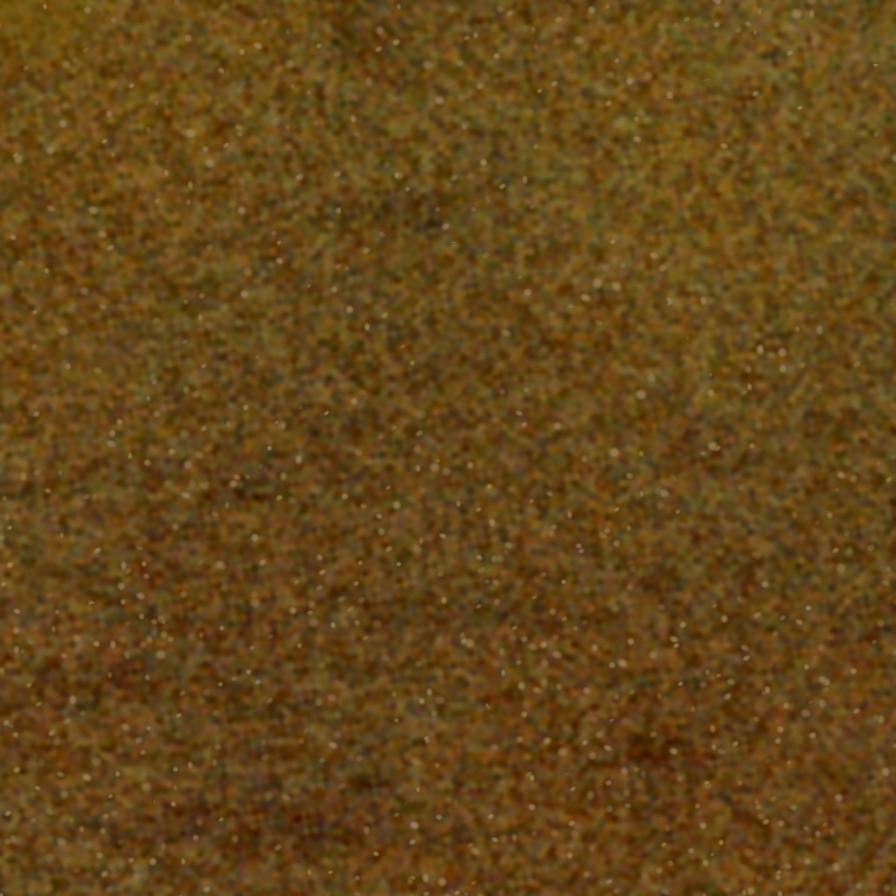
A Shadertoy shader for this texture:

```glsl
// Grainy golden-brown surface with soft mottling and scattered pale specks.

float hash(vec2 p) {
    return fract(sin(dot(p, vec2(127.1, 311.7))) * 43758.5453);
}

float noise(vec2 p) {
    vec2 i = floor(p), f = fract(p);
    f = f * f * (3.0 - 2.0 * f);
    return mix(mix(hash(i), hash(i + vec2(1, 0)), f.x),
               mix(hash(i + vec2(0, 1)), hash(i + vec2(1, 1)), f.x), f.y);
}

// Zero-centred sum of octaves
float fbm(vec2 p) {
    float sum = 0.0, amp = 0.5;
    for (int i = 0; i < 4; i++) {
        sum += amp * (noise(p) - 0.5);
        p = mat2(0.8, 0.6, -0.6, 0.8) * p * 2.0 + 17.3;
        amp *= 0.5;
    }
    return sum;
}

// Fine grain: two tilted lattices hide the grid
float grain(vec2 p) {
    vec2 q = mat2(0.82, 0.57, -0.57, 0.82) * p;
    return noise(p * vec2(112.0, 128.0)) + noise(q * 135.0 + 31.7) - 1.0;
}

// Soft bright dots, one at most per cell
float specks(vec2 p, float density) {
    vec2 cell = floor(p);
    vec2 center = 0.3 + 0.4 * vec2(hash(cell + 3.1), hash(cell + 8.7));
    vec2 d = fract(p) - center;
    d.y *= 1.0 + 0.5 * hash(cell + 5.3);
    float radius = 0.17 + 0.13 * hash(cell + 12.9);
    float present = step(hash(cell + 21.4), density);
    return present * (0.35 + 0.65 * hash(cell + 41.2))
         * (1.0 - smoothstep(0.25 * radius, 1.2 * radius, length(d)));
}

void mainImage(out vec4 fragColor, in vec2 fragCoord) {
    vec2 uv = fragCoord / iResolution.y;

    // Broad tone: lighter gold at the top, redder and darker at lower left
    vec3 color = mix(vec3(0.383, 0.257, 0.092), vec3(0.422, 0.312, 0.102),
                     smoothstep(0.1, 0.95, uv.y + 0.15 * (uv.x - 0.5)));
    color += vec3(0.07, 0.07, 0.03) * fbm(uv * 4.0 + 2.0);
    color += vec3(0.03, -0.03, -0.05) * fbm(uv * 5.0 + 40.0);

    // Horizontally drawn-out dark smudges
    float smudge = fbm(uv * vec2(7.0, 13.0) + 70.0);
    color -= vec3(0.055, 0.055, 0.02) * smoothstep(0.07, 0.28, smudge);

    // Golden corner
    float corner = 1.0 - smoothstep(0.0, 0.16, length((uv - vec2(0.02, 1.0)) * vec2(1.0, 1.5)));
    color = mix(color, vec3(0.44, 0.32, 0.03), 0.7 * corner);

    // Grain in brightness, red-green hue and blue
    float strength = 1.0 - 0.5 * corner;
    color += strength * vec3(0.13, 0.12, 0.075) * grain(uv);
    color += strength * vec3(0.05, 0.05, 0.035) * (noise(uv * vec2(48.0, 64.0) + 9.0) - 0.5);
    color += strength * vec3(0.045, -0.035, -0.02) * grain(uv * 0.75 + 3.0);
    color += strength * vec3(-0.01, 0.01, 0.085) * grain(uv * 0.8 + 6.0);

    // Pale specks, denser toward the bottom
    float density = mix(0.16, 0.05, smoothstep(0.2, 0.8, uv.y)) + 0.2 * fbm(uv * 5.0 + 90.0);
    float pale = 0.0;
    for (int i = 0; i < 3; i++) {
        float angle = 0.4 + 1.1 * float(i);
        mat2 turn = mat2(cos(angle), sin(angle), -sin(angle), cos(angle));
        pale = max(pale, specks(turn * uv * (42.0 + 6.0 * float(i)) + 13.7 * float(i), density));
    }
    color = mix(color, vec3(0.64, 0.54, 0.38), 0.75 * pale);

    fragColor = vec4(clamp(color, 0.0, 1.0), 1.0);
}
```
